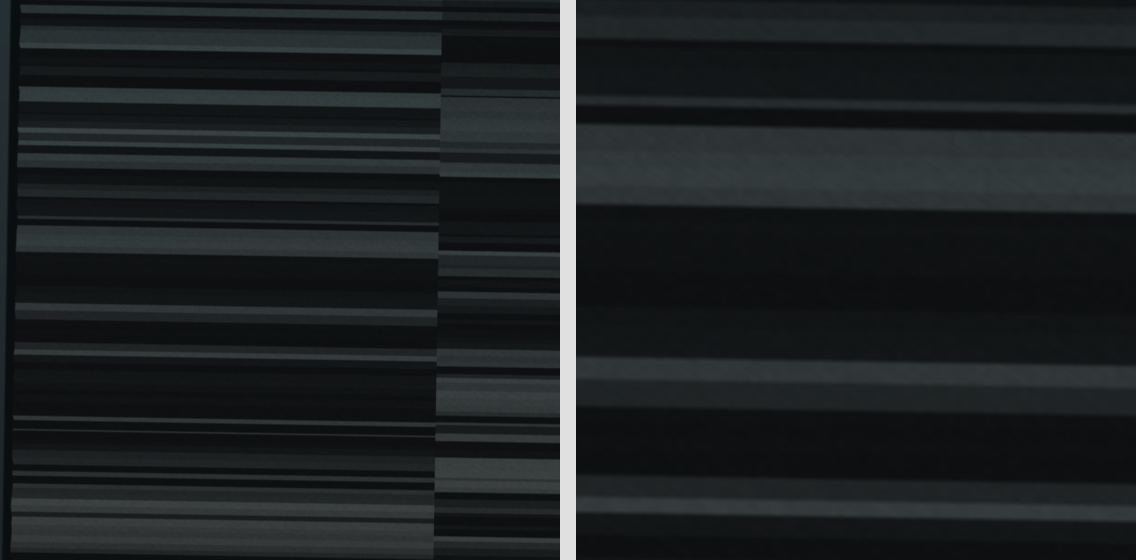
Left, the full canvas; right, a detail of the centre.
A WebGL 1 fragment shader for this pattern:

```glsl
precision highp float;
// Dim panel of irregular, slightly tilted grey stripes, split by a seam and edged by a frame.
uniform vec2 u_resolution;

const vec3 STRIPE_DARK = vec3(0.052, 0.060, 0.066);
const vec3 STRIPE_LIGHT = vec3(0.245, 0.268, 0.274);
const vec3 GAP_BLACK = vec3(0.045, 0.055, 0.062);
const vec3 FRAME_GREY = vec3(0.150, 0.190, 0.205);
const float STRIPE_COUNT = 92.0;
const float GROUP_SIZE = 3.0;
const float TILT = 0.017;
const float STRIPE_SOFTNESS = 0.0021;

float hash(vec2 p) {
  vec3 q = fract(vec3(p.xyx) * 0.1031);
  q += dot(q, q.yzx + 33.33);
  return fract((q.x + q.y) * q.z);
}

float valueNoise(vec2 p) {
  vec2 cell = floor(p);
  vec2 f = fract(p);
  f = f * f * (3.0 - 2.0 * f);
  float low = mix(hash(cell), hash(cell + vec2(1.0, 0.0)), f.x);
  float high = mix(hash(cell + vec2(0.0, 1.0)), hash(cell + 1.0), f.x);
  return mix(low, high, f.y);
}

float softStep(float edge, float softness, float x) {
  return smoothstep(edge - softness, edge + softness, x);
}

// Jittered lower border of a stripe, in stripe units.
float stripeBorder(float index, float seed) {
  return index + 0.86 * (hash(vec2(index, seed)) - 0.5);
}

// Brightness of one stripe; groups are solid dark, broad light or mixed.
float stripeLevel(float index, float seed, float darkShare) {
  float tone = hash(vec2(index + 17.0, seed + 5.0));
  float style = hash(vec2(floor(index / GROUP_SIZE), seed + 11.0));
  if (style < darkShare) return 0.16 * tone * tone;
  if (style > 0.74) return 0.58 + 0.40 * tone;
  return clamp((tone - 0.24) * 1.3, 0.0, 1.0);
}

// Stripes blended by how much each one covers this height.
float stripes(float height, float seed, float darkShare) {
  float y = height * STRIPE_COUNT;
  float softness = STRIPE_SOFTNESS * STRIPE_COUNT;
  float base = floor(y);
  float level = 0.0;
  for (int k = -2; k <= 2; k++) {
    float index = base + float(k);
    float cover = softStep(stripeBorder(index, seed), softness, y)
                - softStep(stripeBorder(index + 1.0, seed), softness, y);
    level += cover * stripeLevel(index, seed, darkShare);
  }
  return level;
}

// Grain plus faint diagonal scratches, centred on zero.
float surfaceGrain(vec2 uv) {
  float speckle = valueNoise(uv * 230.0) - 0.5;
  vec2 along = vec2(uv.x + uv.y * 1.6, uv.y - uv.x * 0.6);
  float scratch = valueNoise(along * vec2(300.0, 45.0)) - 0.5;
  return 0.6 * speckle + 0.4 * scratch;
}

void main() {
  vec2 uv = gl_FragCoord.xy / u_resolution;
  float height = uv.y + TILT * uv.x;

  // Two panels meet at a leaning seam; the top strip runs across it.
  float seamX = mix(0.774, 0.790, uv.y);
  float rightSide = softStep(seamX, 0.0016, uv.x);
  float belowTop = 1.0 - softStep(0.962, 0.002, height);
  float leftLevel = stripes(height, 7.0, 0.25);
  float rightLevel = stripes(height, 41.0, 0.16);
  float level = mix(leftLevel, rightLevel, rightSide * belowTop);

  // Cooler light towards the top, dimmer in the upper right.
  vec3 tint = mix(vec3(0.99, 0.96, 0.95), vec3(0.90, 1.0, 1.0), uv.y);
  float dimming = 1.0 - 0.36 * rightSide * smoothstep(0.70, 0.95, uv.y);
  vec3 color = mix(STRIPE_DARK, STRIPE_LIGHT * tint * dimming, level);
  color += surfaceGrain(uv) * mix(0.010, 0.028, level);

  // Dark gap and grey frame along the left edge.
  float raggedness = 0.003 * (valueNoise(vec2(height * STRIPE_COUNT, 3.0)) - 0.5);
  float panelX = mix(0.019, 0.037, uv.y) + raggedness;
  float frameX = mix(0.004, 0.019, uv.y);
  color = mix(GAP_BLACK, color, softStep(panelX, 0.002, uv.x));
  vec3 frame = FRAME_GREY * mix(0.75, 1.0, uv.y);
  color = mix(frame, color, softStep(frameX, 0.003, uv.x));

  gl_FragColor = vec4(color, 1.0);
}
```
